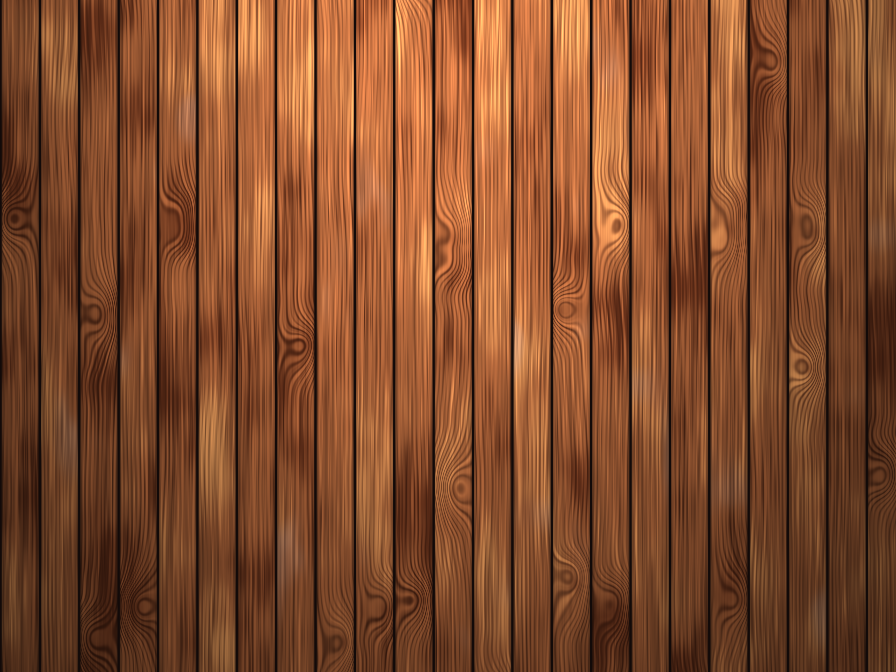
A Shadertoy shader for this texture:

```glsl
const float PLANKS_ACROSS = 22.755;
const float GRAIN_LINES = 10.0;
const float KNOT_SPACING = 3.4;
const vec3 GAP_COLOR = vec3(0.07, 0.04, 0.035);
const vec3 DARK_WOOD = vec3(0.41, 0.19, 0.10);
const vec3 MID_WOOD = vec3(0.66, 0.38, 0.22);
const vec3 PALE_WOOD = vec3(0.87, 0.58, 0.34);
const vec3 SHEEN_COLOR = vec3(0.76, 0.62, 0.58);

float hash(vec2 p) {
    return fract(sin(dot(p, vec2(127.1, 311.7))) * 43758.5);
}

float noise(vec2 p) {
    vec2 cell = floor(p);
    vec2 f = fract(p);
    f = f * f * (3.0 - 2.0 * f);
    float low = mix(hash(cell), hash(cell + vec2(1, 0)), f.x);
    float high = mix(hash(cell + vec2(0, 1)), hash(cell + vec2(1, 1)), f.x);
    return mix(low, high, f.y);
}

float fbm(vec2 p) {
    float sum = 0.0;
    float amplitude = 0.5;
    for (int i = 0; i < 3; i++) {
        sum += amplitude * noise(p);
        p = p * 2.03 + 17.3;
        amplitude *= 0.5;
    }
    return sum / 0.875;
}

// x: grain displacement, y: dark heart, z: nearness of a knot
vec3 knots(vec2 p, float plank) {
    vec3 result = vec3(0.0);
    float row = floor(p.y / KNOT_SPACING);
    for (int i = -1; i <= 1; i++) {
        vec2 id = vec2(plank, row + float(i));
        float present = step(0.76, hash(id + 3.7));
        vec2 center = vec2(0.15 + 0.7 * hash(id + 8.1),
                           (id.y + 0.2 + 0.6 * hash(id + 5.3)) * KNOT_SPACING);
        vec2 offset = (p - center) / vec2(0.45, 0.60 + 0.3 * hash(id));
        float d2 = dot(offset, offset);
        float side = center.x < 0.5 ? 1.0 : -1.0;
        result.x += present * side * (6.0 * exp(-d2) + 1.5 * exp(-0.3 * d2));
        result.y += present * exp(-12.0 * d2);
        result.z += present * exp(-0.22 * d2);
    }
    return result;
}

// Thin dark grain lines, faded where they become too fine to draw
float grainLines(float phase) {
    float fade = 1.0 - smoothstep(0.55, 1.2, fwidth(phase));
    float wave = 0.5 + 0.5 * sin(6.2832 * phase);
    return fade * (0.75 - 2.0 * wave * wave);
}

vec3 woodTone(float tone) {
    vec3 color = mix(DARK_WOOD, MID_WOOD, smoothstep(0.12, 0.50, tone));
    return mix(color, PALE_WOOD, smoothstep(0.50, 0.90, tone));
}

vec3 woodColor(vec2 p, float plank) {
    vec2 shift = vec2(plank * 7.31, hash(vec2(plank, 2.0)) * 40.0);
    vec3 knot = knots(p, plank);
    float nearKnot = min(knot.z, 1.0);

    // Nearly straight grain that swirls around knots
    float waviness = 1.6 * noise(p * vec2(0.9, 0.4) + shift);
    waviness += 3.0 * nearKnot * noise(p * vec2(1.3, 1.5) + shift);
    float phase = p.x * GRAIN_LINES + waviness + knot.x;
    float strength = 0.2 + 0.6 * noise(vec2(phase * 0.6, p.y * 0.25) + shift);
    float lines = mix(strength, 1.0, nearKnot) * grainLines(phase);

    // Long fibres along the grain and fine straight scratches
    float fibres = noise(vec2(phase * 2.1, p.y * 0.35) + shift) - 0.5;
    float fine = noise(vec2(p.x * 34.0, p.y * 0.9) + shift.yx) - 0.5;
    fine *= 1.0 - 0.7 * nearKnot;

    // Stains and pale patches along each plank
    float stain = fbm(p * vec2(0.7, 0.36) + shift);
    float tone = 0.50 + 0.90 * (stain - 0.5) + 0.08 * (hash(vec2(plank, 9.0)) - 0.5);
    tone += 0.08 * lines + 0.15 * fibres + 0.15 * fine;
    vec3 color = woodTone(tone);

    float sheen = smoothstep(0.74, 0.95, noise(p * vec2(0.9, 0.45) + shift + 31.0));
    color = mix(color, SHEEN_COLOR, 0.35 * sheen * smoothstep(0.4, 0.7, stain));
    color = mix(color, DARK_WOOD, 0.4 * min(knot.y, 1.0));
    return color * (1.0 + 0.14 * lines + 0.24 * fibres + 0.28 * fine);
}

// Lamp above the top edge, falling off to the lower corners
float lampLight(vec2 uv) {
    vec2 away = uv - vec2(0.5, 1.0);
    return 0.33 + 0.94 * exp(-dot(away * away, vec2(4.0, 1.1)));
}

void mainImage(out vec4 fragColor, in vec2 fragCoord) {
    vec2 uv = fragCoord / iResolution.xy;
    vec2 p = fragCoord / iResolution.x * PLANKS_ACROSS;
    p.x -= 0.013;
    float plank = floor(p.x);
    vec2 local = vec2(p.x - plank, p.y);

    vec3 color = woodColor(local, plank) * lampLight(uv);

    // Rounded plank edges and the gaps between planks
    float edge = min(local.x, 1.0 - local.x);
    float pixel = PLANKS_ACROSS / iResolution.x;
    color *= mix(0.70, 1.0, smoothstep(0.02, 0.10, edge));
    color = mix(GAP_COLOR, color, smoothstep(0.029 - 0.5 * pixel, 0.029 + 0.5 * pixel, edge));
    fragColor = vec4(clamp(color, 0.0, 1.0), 1.0);
}
```
